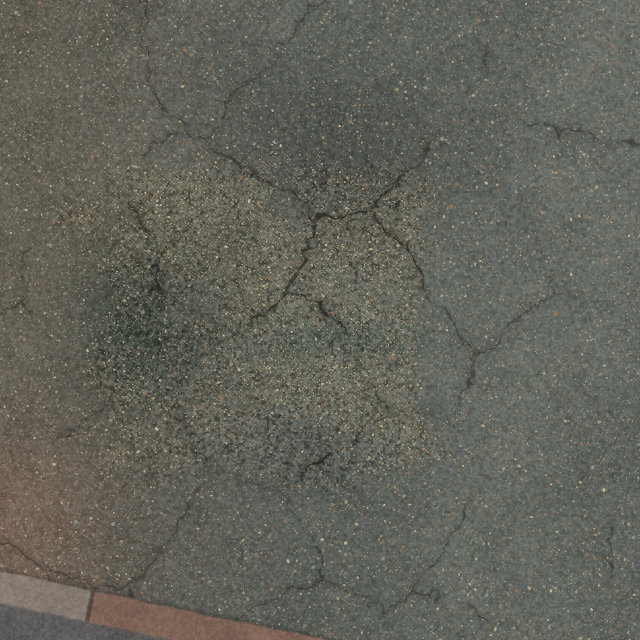
A Shadertoy shader for this texture:

```glsl
vec3 hash3(vec2 p) {
    vec3 q = fract(vec3(p.xyx) * vec3(0.1031, 0.1030, 0.0973));
    q += dot(q, q.yxz + 33.33);
    return fract((q.xxy + q.yzz) * q.zyx);
}

float noise(vec2 p) {
    vec2 i = floor(p), f = fract(p);
    f = f * f * (3.0 - 2.0 * f);
    return mix(mix(hash3(i).x, hash3(i + vec2(1, 0)).x, f.x),
               mix(hash3(i + vec2(0, 1)).x, hash3(i + 1.0).x, f.x), f.y);
}

float fbm(vec2 p) {
    float sum = 0.0, amp = 0.5;
    for (int i = 0; i < 5; i++) {
        sum += amp * noise(p);
        p = mat2(1.6, 1.2, -1.2, 1.6) * p + 7.3;
        amp *= 0.5;
    }
    return sum;
}

// Distance to the nearest border between scattered cells, in canvas units
float crackDistance(vec2 p, float scale) {
    p += 0.10 * (vec2(fbm(p * 7.0), fbm(p * 7.0 + 31.0)) - 0.5);
    p += 0.012 * (vec2(noise(p * 65.0), noise(p * 65.0 + 9.0)) - 0.5);
    p += 0.006 * (vec2(noise(p * 190.0), noise(p * 190.0 + 9.0)) - 0.5);
    p *= scale;
    vec2 cell = floor(p), nearest = vec2(9.0);
    for (int y = -1; y <= 1; y++)
    for (int x = -1; x <= 1; x++) {
        vec2 c = cell + vec2(x, y);
        vec2 d = c + hash3(c + 17.0).xy - p;
        if (dot(d, d) < dot(nearest, nearest)) nearest = d;
    }
    float border = 9.0;
    for (int y = -2; y <= 2; y++)
    for (int x = -2; x <= 2; x++) {
        vec2 c = cell + vec2(x, y);
        vec2 d = c + hash3(c + 17.0).xy - p;
        vec2 gap = d - nearest;
        if (dot(gap, gap) > 1e-4)
            border = min(border, dot(0.5 * (nearest + d), normalize(gap)));
    }
    return border / scale;
}

// One layer of embedded pebbles: colour and coverage
vec4 pebbles(vec2 p, float scale, float density, float size, float pixel) {
    p = mat2(0.8, 0.6, -0.6, 0.8) * p * scale;
    vec2 cell = floor(p);
    vec3 place = hash3(cell + scale), look = hash3(cell + scale + 57.0);
    vec2 d = fract(p) - 0.3 - 0.4 * place.xy;
    float angle = 6.28 * look.z;
    d = mat2(cos(angle), sin(angle), -sin(angle), cos(angle)) * d;
    d.x *= 1.0 + 0.5 * look.y;
    float radius = size * mix(0.5, 1.0, look.x);
    float soft = 0.5 * pixel * scale + 0.03;
    float cover = 1.0 - smoothstep(radius - soft, radius + soft, length(d));
    vec3 tint = mix(vec3(0.51, 0.46, 0.38), vec3(0.84, 0.77, 0.62), look.y * look.y);
    tint = mix(tint, vec3(0.59, 0.46, 0.36), step(0.82, look.z));
    tint = mix(tint, vec3(0.58, 0.59, 0.55), step(look.z, 0.12));
    return vec4(tint, cover * step(place.z, density));
}

float blob(vec2 p, vec2 center, vec2 radii) {
    vec2 d = (p - center) / radii;
    return exp(-dot(d, d));
}

void mainImage(out vec4 fragColor, in vec2 fragCoord) {
    vec2 uv = fragCoord / iResolution.xy;
    float pixel = 1.0 / iResolution.y;
    float cloud = fbm(uv * 4.0 + 3.0), mottling = fbm(uv * 22.0);

    // Worn patch with a ragged outline
    vec2 box = abs(uv - vec2(0.415, 0.495)) - vec2(0.23, 0.20);
    float outline = length(max(box, 0.0)) + 0.20 * (fbm(uv * 9.0) - 0.5);
    float worn = 1.0 - smoothstep(0.0, 0.06, outline);
    float damp = blob(uv, vec2(0.21, 0.49), vec2(0.09, 0.12))
               + 0.7 * blob(uv, vec2(0.50, 0.47), vec2(0.16, 0.03));
    float gravel = worn * (1.0 - 0.7 * min(damp, 1.0)) * smoothstep(0.25, 0.6, cloud + 0.1);
    gravel = min(gravel + 0.5 * worn * blob(uv, vec2(0.54, 0.57), vec2(0.17, 0.07)), 1.0);

    // Binder tone and stains
    vec3 color = mix(vec3(0.385, 0.373, 0.330), vec3(0.378, 0.395, 0.370), smoothstep(0.0, 0.5, uv.x));
    color *= 0.87 + 0.24 * cloud + 0.12 * (mottling - 0.5);
    color += vec3(0.08, 0.015, 0.01) * blob(uv, vec2(0.0, 0.17), vec2(0.16, 0.15));
    color += 0.035 * blob(uv, vec2(1.0, 0.7), vec2(0.25, 0.6));
    color *= 1.0 - 0.13 * blob(uv, vec2(0.57, 0.77), vec2(0.22, 0.13));
    color *= 1.0 - vec3(0.24, 0.16, 0.16) * damp;
    color += vec3(0.015, 0.008, -0.012) * gravel;

    // Fine grit, dark pits and pebbles
    float grit = noise(uv * 330.0) + 0.6 * noise(uv * 180.0 + 5.0) - 0.8;
    color += grit * mix(0.085, 0.16, worn);
    float pits = smoothstep(0.66, 0.85, noise(uv * 210.0 + 40.0));
    color *= 1.0 - pits * mix(0.08, 0.25, worn);
    vec4 stone = pebbles(uv, 235.0, 0.32 + 0.30 * gravel, 0.40, pixel);
    color = mix(color, stone.rgb, stone.a * (0.55 + 0.25 * gravel));
    stone = pebbles(uv + 0.31, 135.0, 0.15 + 0.27 * gravel, 0.31, pixel);
    color = mix(color, stone.rgb, stone.a * 0.85);
    stone = pebbles(uv + 0.77, 62.0, 0.10 + 0.08 * gravel, 0.20, pixel);
    color = mix(color, stone.rgb, stone.a * 0.9);

    // Thin, crumbling cracks: dark in the worn patch, faint elsewhere
    float wide = crackDistance(uv, 4.0), narrow = crackDistance(uv + 3.7, 6.5);
    float gaps = smoothstep(0.40, 0.54, fbm(uv * 7.0 + 11.0));
    float crumble = smoothstep(0.15, 0.60, noise(uv * 120.0 + 3.0));
    float width = 0.0015 * noise(uv * 60.0) * (0.35 + 0.65 * worn);
    float line = 1.0 - smoothstep(width, width + 0.0012 + 0.7 * pixel, wide);
    float hairline = 1.0 - smoothstep(0.0, 0.0012 + 0.7 * pixel, narrow);
    float depth = line * mix(0.12, 1.0, gaps) * mix(0.45, 0.85, worn);
    depth = max(depth, hairline * (1.0 - gaps) * mix(0.12, 0.45, worn));
    depth *= mix(0.35, 1.0, crumble);
    color *= 1.0 - mix(0.13, 0.24, worn) * exp(-wide * 190.0) * gaps;
    color = mix(color, vec3(0.16, 0.165, 0.14), depth);

    // Kerb stones and the road below them
    float kerb = 0.108 - 0.21 * uv.x - uv.y + 0.006 * (fbm(uv * 30.0) - 0.5);
    float joint = uv.x - 0.14 - 0.2 * (uv.y - 0.05);
    vec3 kerbColor = mix(vec3(0.52, 0.48, 0.44), vec3(0.50, 0.395, 0.345), smoothstep(-0.004, 0.004, joint));
    kerbColor *= 0.88 + 0.24 * mottling + 0.14 * grit;
    kerbColor *= 1.0 - 0.35 * (1.0 - smoothstep(0.001, 0.006, abs(joint)));
    vec3 roadColor = vec3(0.36, 0.355, 0.35) * (0.9 + 0.2 * mottling + 0.20 * grit);
    kerbColor = mix(kerbColor, roadColor, smoothstep(0.047, 0.054, kerb));
    color *= 1.0 - 0.18 * smoothstep(-0.010, 0.0, kerb);
    color = mix(color, kerbColor, smoothstep(-0.002, 0.003, kerb));

    fragColor = vec4(clamp(color, 0.0, 1.0), 1.0);
}
```
